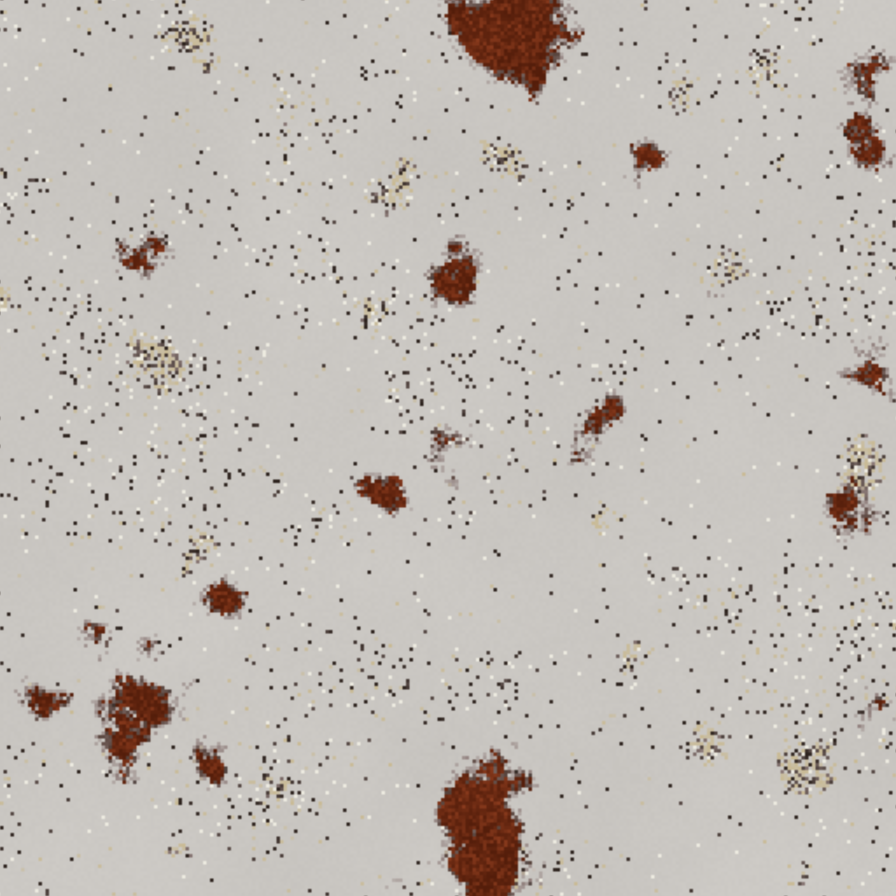
Write a Shadertoy shader that draws this texture.

```glsl
// Pale grey painted metal with rust patches, ochre stains and fine speckles.
#define GRAINS 256.0
#define RUST_SPOTS 26
#define STAIN_SPOTS 24
#define SPECKLE_BASE 0.008
#define SPECKLE_CLUSTER 0.045
#define RAGGED 0.10
#define PAINT vec3(0.79, 0.778, 0.76)
#define RUST_DARK vec3(0.33, 0.115, 0.04)
#define RUST_LIGHT vec3(0.56, 0.24, 0.12)
#define BRUISE vec3(0.55, 0.48, 0.47)
#define OCHRE vec3(0.79, 0.73, 0.58)
#define SOOT vec3(0.17, 0.13, 0.11)

// Integer hash of a cell and a seed, from 0 to 1
float hash(ivec2 cell, int seed) {
    uint h = uint(cell.x) * 1597334677u ^ uint(cell.y) * 3812015801u;
    h ^= uint(seed) * 2654435769u;
    h = (h ^ (h >> 16)) * 2146121005u;
    h = (h ^ (h >> 15)) * 2221713035u;
    return float((h ^ (h >> 16)) >> 8) / 16777216.0;
}

float valueNoise(vec2 p, int seed) {
    ivec2 c = ivec2(floor(p));
    vec2 f = fract(p);
    f = f * f * (3.0 - 2.0 * f);
    float low = mix(hash(c, seed), hash(c + ivec2(1, 0), seed), f.x);
    float high = mix(hash(c + ivec2(0, 1), seed), hash(c + ivec2(1, 1), seed), f.x);
    return mix(low, high, f.y);
}

float fbm(vec2 p, int seed) {
    float sum = 0.0, gain = 0.533;
    for (int i = 0; i < 4; i++) {
        sum += gain * valueNoise(p, seed + i);
        p = p * 2.03 + 7.3;
        gain *= 0.5;
    }
    return sum;
}

// Signed depth inside a disc
float disc(vec2 p, vec2 centre, float radius) {
    return radius - length(p - centre);
}

// Signed depth inside the union of scattered discs
float scatter(vec2 p, int count, int seed, float smallest, float largest) {
    float depth = -1.0;
    for (int i = 0; i < count; i++) {
        ivec2 id = ivec2(i, seed);
        vec2 centre = vec2(hash(id, 1), hash(id, 2));
        depth = max(depth, disc(p, centre, mix(smallest, largest, hash(id, 3))));
    }
    return depth;
}

// Colour of one grain
vec3 grainColour(ivec2 cell) {
    vec2 p = (vec2(cell) + 0.5) / GRAINS;
    float grain = hash(cell, 11);
    float pick = hash(cell, 12);
    float tone = hash(cell, 13);

    // Paint with faint mottling
    vec3 colour = PAINT + 0.035 * (fbm(p * 6.0, 20) - 0.5) + 0.012 * (grain - 0.5);

    // Ochre stains broken up by dark grains
    float stainDepth = scatter(p, STAIN_SPOTS, 71, -0.004, 0.024);
    stainDepth += 0.07 * (fbm(p * 26.0, 30) - 0.5);
    float stain = smoothstep(-0.014, 0.018, stainDepth);
    if (grain < 0.5 * stain) colour = mix(colour, OCHRE, 0.6 + 0.4 * tone);
    if (hash(cell, 14) < 0.24 * stain) colour = mix(SOOT, BRUISE, 0.3 + 0.7 * tone);

    // Dark, white and ochre speckles that gather in loose clusters
    float cluster = smoothstep(0.47, 0.74, fbm(p * 9.0, 40));
    float density = SPECKLE_BASE + SPECKLE_CLUSTER * cluster + 0.09 * stain;
    if (pick < density) colour = mix(SOOT, BRUISE, 0.5 * tone * tone);
    else if (pick < 1.5 * density) colour = vec3(0.93, 0.92, 0.88);
    else if (pick < 2.0 * density) colour = mix(PAINT, OCHRE, 0.5 + 0.5 * tone);

    // Rust: small scattered spots and large patches at the top and bottom
    float depth = scatter(p, RUST_SPOTS, 53, -0.012, 0.018);
    depth = max(depth, disc(p, vec2(0.58, 0.99), 0.075));
    depth = max(depth, disc(p, vec2(0.545, 0.03), 0.055));
    depth = max(depth, disc(p, vec2(0.535, 0.115), 0.042));
    depth += RAGGED * (fbm(p * 22.0, 60) - 0.5) + 0.012 * (grain - 0.5);

    // Bruised halo, dark rim, then grainy core
    float halo = smoothstep(-0.013, 0.0, depth);
    if (tone < 0.75 * halo) colour = mix(colour, BRUISE, 0.35 + 0.65 * halo * pick);
    if (depth > 0.0) {
        float light = 0.75 * tone * tone + 0.5 * (fbm(p * 30.0, 80) - 0.4);
        vec3 rust = mix(RUST_DARK, RUST_LIGHT, clamp(light, 0.0, 1.0));
        float rim = 1.0 - smoothstep(0.0, 0.012, depth);
        vec3 rimColour = mix(vec3(0.33, 0.25, 0.22), BRUISE, 0.6 * pick);
        colour = hash(cell, 15) < 0.65 * rim ? rimColour : rust;
    }
    return colour;
}

void mainImage(out vec4 fragColor, in vec2 fragCoord) {
    vec2 p = fragCoord / iResolution.y * GRAINS - 0.5;
    ivec2 cell = ivec2(floor(p));

    // Blend neighbouring grains with softened edges
    vec2 blend = smoothstep(0.1, 0.9, fract(p));
    vec3 low = mix(grainColour(cell), grainColour(cell + ivec2(1, 0)), blend.x);
    vec3 high = mix(grainColour(cell + ivec2(0, 1)), grainColour(cell + ivec2(1, 1)), blend.x);
    fragColor = vec4(mix(low, high, blend.y), 1.0);
}
```
